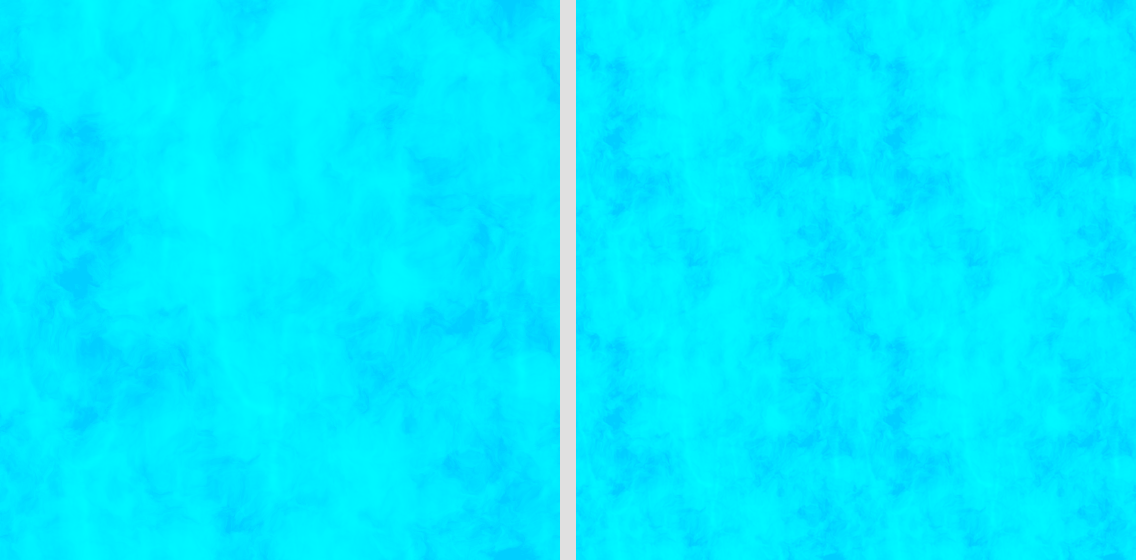
Left, the tile; right, the same tile 2 across and 2 down.
Write a WebGL 1 fragment shader that draws this texture.

```glsl
precision highp float;
// Seamless cyan wash: mottled clouds, faint vertical streaks and soft pale looping strands.
uniform vec2 u_resolution;

float hash(vec2 cell, float seed) {
  return fract(sin(dot(cell, vec2(127.1, 311.7)) + seed * 74.7) * 43758.545);
}

// Value noise that wraps after a whole number of cells.
float noise(vec2 p, vec2 period, float seed) {
  vec2 q = p * period;
  vec2 cell = floor(q);
  vec2 f = q - cell;
  f = f * f * f * (f * (f * 6.0 - 15.0) + 10.0);
  vec2 a = mod(cell, period);
  vec2 b = mod(cell + 1.0, period);
  return mix(mix(hash(a, seed), hash(vec2(b.x, a.y), seed), f.x),
             mix(hash(vec2(a.x, b.y), seed), hash(b, seed), f.x), f.y);
}

// Layered noise, centred on zero.
float fbm(vec2 p, vec2 period, float roughness, float seed) {
  float sum = 0.0;
  float total = 0.0;
  float gain = 1.0;
  for (int i = 0; i < 5; i++) {
    sum += gain * noise(p, period, seed + float(i));
    total += gain;
    gain *= roughness;
    period *= 2.0;
  }
  return sum / total - 0.5;
}

vec2 warp(vec2 p, float cells, float amount, float seed) {
  return p + amount * vec2(fbm(p, vec2(cells), 0.5, seed), fbm(p, vec2(cells), 0.5, seed + 9.0));
}

// Shortest offset from a centre on the wrapping canvas.
vec2 wrapOffset(vec2 p, vec2 centre) {
  return fract(p - centre + 0.5) - 0.5;
}

float softLine(float distance, float width) {
  return exp(-distance * distance / (width * width));
}

// Narrow arch with a round top and two slowly spreading, fading legs.
float arch(vec2 q, float radius, float spread, float reach) {
  float depth = -q.y;
  float below = max(depth, 0.0);
  float legs = abs(q.x) - radius - spread * below;
  float cap = length(q) - radius;
  float fade = 1.0 - smoothstep(reach * 0.6, reach, depth);
  return softLine(depth > 0.0 ? legs : cap, 0.0075) * fade;
}

// Part of a ring, open at the top and on one side.
float hook(vec2 q, float radius, float side) {
  vec2 stretched = q * vec2(side, 0.75);
  float ring = softLine(length(stretched) - radius, 0.007);
  float arc = dot(normalize(stretched + 0.00001), vec2(-0.75, -0.66));
  return ring * smoothstep(0.25, 0.75, arc);
}

float strands(vec2 p) {
  float light = 0.0;
  for (int i = 0; i < 5; i++) {
    float n = float(i);
    vec2 centre = vec2(0.09 + n * 0.21, 0.15 + fract(n * 0.618) * 0.8);
    centre += 0.08 * vec2(hash(vec2(n, 1.0), 3.0), hash(vec2(n, 2.0), 3.0));
    float size = hash(vec2(n, 3.0), 3.0);
    float strength = mix(0.6, 1.0, hash(vec2(n, 4.0), 3.0));
    vec2 q = wrapOffset(p, centre);
    light = max(light, strength * arch(q, mix(0.018, 0.03, size), 0.12, mix(0.3, 0.46, size)));
    vec2 hookCentre = centre + vec2(0.13, -0.42 + 0.1 * size);
    float side = mod(n, 2.0) * 2.0 - 1.0;
    light = max(light, 0.9 * hook(wrapOffset(p, hookCentre), mix(0.045, 0.07, size), side));
  }
  return light;
}

void main() {
  vec2 p = gl_FragCoord.xy / u_resolution;

  // Ragged clouds with crinkles gathered in the darker patches.
  vec2 ragged = warp(warp(p, 7.0, 0.08, 20.0), 28.0, 0.05, 40.0);
  float clouds = fbm(ragged, vec2(7.0, 6.0), 0.64, 1.0);
  float streaks = fbm(warp(p, 16.0, 0.025, 60.0), vec2(20.0, 4.0), 0.6, 80.0);
  float crinkle = fbm(ragged, vec2(30.0), 0.68, 100.0);
  float darkness = smoothstep(0.1, -0.15, clouds);
  float tone = clouds * 7.4 + streaks * 3.4 + crinkle * mix(2.6, 5.5, darkness);

  // Pale strands, bent a little and broken up along their length.
  vec2 bent = warp(p, 4.0, 0.06, 120.0);
  float presence = smoothstep(-0.2, 0.1, fbm(p, vec2(5.0), 0.5, 140.0));
  float glow = strands(bent) * mix(0.4, 1.0, presence);

  // Bright tones are compressed so the darker ones trail off further.
  float green = 0.914 + 0.030 * tone - 0.004 * tone * tone;
  green += glow * 0.032;
  gl_FragColor = vec4(0.0, clamp(green, 0.81, 0.985), 1.0, 1.0);
}
```
